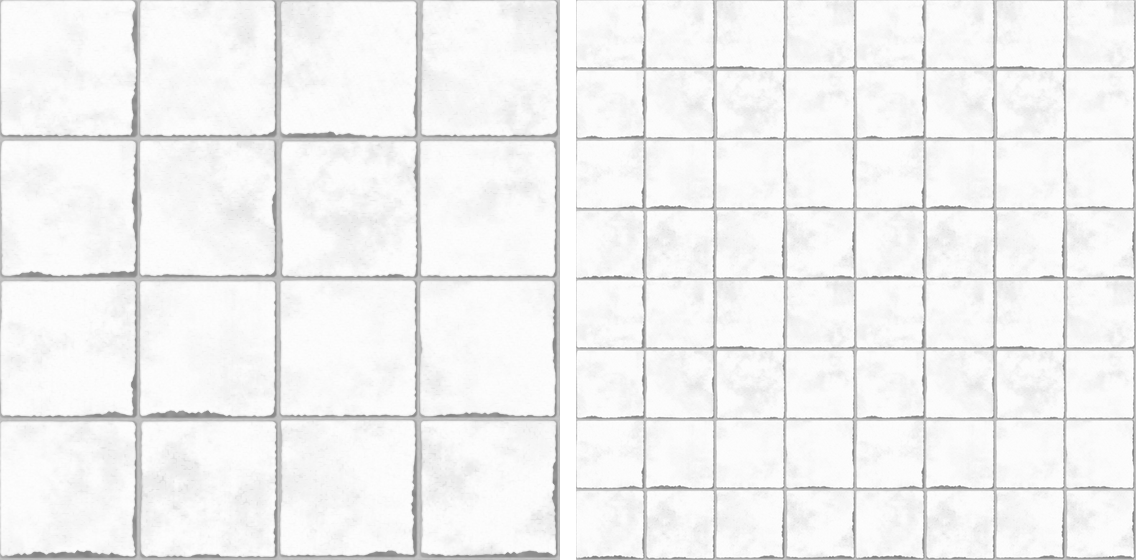
Left: one tile. Right: repeated 2 by 2.
This pattern is drawn by a WebGL 1 fragment shader. Its source:

```glsl
precision highp float;
// Four by four white ceramic tiles with worn, chipped rims in grey grout.
// Each tile is a rounded box whose sides are eaten away by noise; its glaze is
// clouded by layered noise. Tile ids wrap, so the canvas repeats seamlessly.

uniform vec2 u_resolution;

const float TILES = 4.0;
const float HALF_SIZE = 0.487;
const float CORNER = 0.024;
const vec2 GRID_SHIFT = vec2(0.0095, -0.0080);

float hash(vec2 p) {
  return fract(sin(dot(p, vec2(127.1, 311.7))) * 43758.5453);
}

float noise(vec2 p) {
  vec2 cell = floor(p);
  vec2 f = fract(p);
  f = f * f * (3.0 - 2.0 * f);
  float low = mix(hash(cell), hash(cell + vec2(1.0, 0.0)), f.x);
  float high = mix(hash(cell + vec2(0.0, 1.0)), hash(cell + vec2(1.0)), f.x);
  return mix(low, high, f.y);
}

float fbm(vec2 p) {
  float sum = 0.0;
  float total = 0.0;
  float weight = 1.0;
  for (int i = 0; i < 5; i++) {
    sum += weight * noise(p);
    total += weight;
    weight *= 0.68;
    p = p * 2.03 + vec2(3.7, 8.1);
  }
  return sum / total;
}

// Box with its own inset on each side: lowInset = left, bottom; highInset = right, top.
float insetBox(vec2 p, vec2 lowInset, vec2 highInset) {
  vec2 center = 0.5 * (lowInset - highInset);
  vec2 halfSize = HALF_SIZE - 0.5 * (lowInset + highInset);
  vec2 q = abs(p - center) - halfSize + CORNER;
  return length(max(q, 0.0)) + min(max(q.x, q.y), 0.0) - CORNER;
}

// Depth of wear at a point along one side of a tile.
float chipDepth(float along, float seed, float base, float depth) {
  float worn = smoothstep(0.45, 0.95, noise(vec2(along * 3.5 + 9.0, seed)));
  float lumps = noise(vec2(along * 13.0 + 20.0, seed + 5.0));
  float nicks = noise(vec2(along * 45.0 + 50.0, seed + 11.0));
  return base * (0.4 + 1.2 * nicks) + depth * worn * (0.35 + 0.5 * lumps + 0.3 * nicks);
}

// Glaze brightness: soft clouds, fine scuffs inside them, and pale grain.
float glazeTone(vec2 p, vec2 id) {
  vec2 q = p + id * vec2(13.0, 17.0) + 5.0;
  float dirt = 0.55 + 0.55 * hash(id + 31.0);
  float cloud = smoothstep(0.40, 0.74, fbm(q * 4.0));
  float region = smoothstep(0.25, 0.75, noise(q * 2.3 + 40.0));
  float scuff = smoothstep(0.66, 0.95, noise(q * vec2(52.0, 64.0)));
  float grain = noise(q * 85.0) - 0.5;
  float patchy = cloud * (0.35 + 0.65 * region);
  return 0.987 - dirt * (0.066 * patchy + scuff * (0.012 + 0.045 * patchy)) + 0.012 * grain;
}

// Grout shaded by the tile edges on its left and above it.
float groutTone(vec2 p, vec2 id, float bodyDist) {
  float shadowSide = smoothstep(-0.25, 0.25, p.x - p.y);
  float nearTile = 1.0 - smoothstep(0.0, 0.013, bodyDist);
  float crossing = smoothstep(0.47, 0.495, min(abs(p.x), abs(p.y)));
  float grain = noise((p + id * 7.0) * 60.0) - 0.5;
  float shade = nearTile * mix(0.035, 0.12, shadowSide) * (1.0 - 0.6 * crossing);
  return 0.765 - shade + 0.035 * grain;
}

// Exposed rim: dark on the right and lower sides, paler on the others.
float rimTone(vec2 p, vec2 id) {
  float darkSide = smoothstep(-0.15, 0.15, p.x - p.y);
  float mottling = noise((p + id * 9.0) * 22.0);
  return mix(0.73, 0.55, darkSide) + 0.11 * (mottling - 0.4);
}

void main() {
  vec2 grid = gl_FragCoord.xy / u_resolution * TILES + GRID_SHIFT;
  vec2 id = mod(floor(grid), TILES);
  float soft = max(0.8 * TILES / u_resolution.y, 0.004);

  // Slightly uneven laying of each tile
  vec2 jitter = vec2(hash(id + 3.0), hash(id + 8.0)) - 0.5;
  vec2 p = fract(grid) - 0.5 - jitter * vec2(0.012, 0.008);

  // Wear on the four sides, heaviest at the bottom and right
  float seed = id.x * 31.0 + id.y * 137.0;
  float left = chipDepth(p.y, seed, 0.002, 0.014);
  float right = chipDepth(p.y, seed + 60.0, 0.008, 0.030);
  float bottom = chipDepth(p.x, seed + 90.0, 0.009, 0.036);
  float top = chipDepth(p.x, seed + 120.0, 0.001, 0.003);

  float bodyDist = insetBox(p, vec2(0.0), vec2(0.0));
  float faceDist = insetBox(p, vec2(left, bottom), vec2(right, top));

  // Layers: grout, rim, glazed face with a softly darkened border
  float tone = groutTone(p, id, bodyDist);
  tone = mix(rimTone(p, id), tone, smoothstep(-soft, soft, bodyDist));
  float border = smoothstep(-0.016, 0.0, faceDist);
  float face = glazeTone(p, id) - 0.05 * border;
  tone = mix(face, tone, smoothstep(-soft, soft, faceDist));

  gl_FragColor = vec4(vec3(clamp(tone, 0.0, 1.0)), 1.0);
}
```
